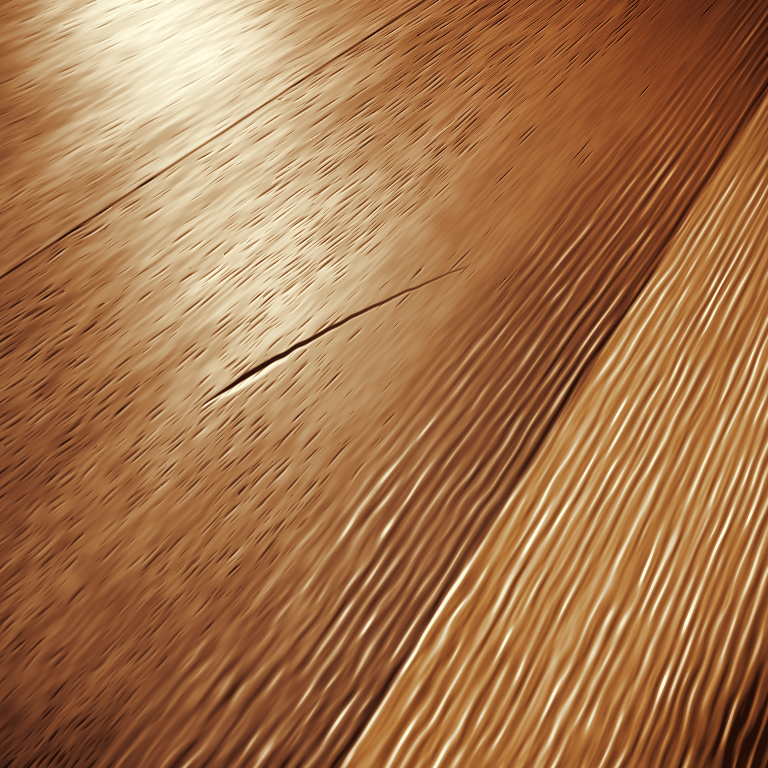
Write a WebGL 2 fragment shader that draws this texture.

```glsl
#version 300 es
precision highp float;
// Glossy wooden planks in perspective, with grain, seams, a crack and a warm glow.

uniform vec2 u_resolution;
out vec4 fragColor;

const vec2 VANISH = vec2(1.45, 1.585);  // grain lines converge here
const vec2 SEAM_LEFT = vec2(0.0, 0.638);
const vec2 SEAM_RIGHT = vec2(0.443, 0.0);
const vec2 CRACK_START = vec2(0.26, 0.47);
const vec2 CRACK_SPAN = vec2(0.352, 0.184);
const float CRACK_BOW = 0.055;
const float RIDGE_FREQ = 92.0;          // per radian of the fan
const vec2 PORE_FREQ = vec2(230, 17);   // across and along the grain
const vec2 FIBRE_FREQ = vec2(420, 34);
const vec3 GOLD_TINT = vec3(1.05, 1.0, 0.82);
const vec3 RED_TINT = vec3(1.04, 0.9, 0.74);

// Wood tones from deep shadow to full glare
const vec3 TONES[7] = vec3[7](
    vec3(0.13, 0.05, 0.03), vec3(0.35, 0.18, 0.11), vec3(0.51, 0.28, 0.16),
    vec3(0.66, 0.44, 0.25), vec3(0.77, 0.64, 0.47), vec3(0.91, 0.85, 0.72),
    vec3(1.0, 0.98, 0.88));

float hash(vec2 p) {
    vec3 q = fract(p.xyx * 0.1031);
    q += dot(q, q.yzx + 33.33);
    return fract((q.x + q.y) * q.z);
}

float noise(vec2 p) {
    vec2 i = floor(p), f = fract(p);
    f = f * f * (3.0 - 2.0 * f);
    return mix(mix(hash(i), hash(i + vec2(1, 0)), f.x),
               mix(hash(i + vec2(0, 1)), hash(i + vec2(1, 1)), f.x), f.y);
}

float blob(vec2 p, float x, float y, float w, float h) {
    vec2 d = (p - vec2(x, y)) / vec2(w, h);
    return exp(-dot(d, d));
}

// Signed distance to a line, positive above it
float lineSide(vec2 p, vec2 through, float slope) {
    return dot(p - through, normalize(vec2(-slope, 1.0)));
}

float stroke(float d, float halfWidth, float soft) {
    return 1.0 - smoothstep(halfWidth - soft, halfWidth + soft, abs(d));
}

// Coarse grain relief; fan = (angle, distance to the vanishing point)
float ridgeHeight(vec2 fan) {
    float wave = sin(6.2832 * RIDGE_FREQ * fan.x + 5.0 * noise(fan * vec2(32, 2)));
    return 0.18 * wave + 0.34 * noise(fan * vec2(2.3 * RIDGE_FREQ, 7))
         + 0.3 * noise(fan * vec2(4.2 * RIDGE_FREQ, 24));
}

// Thin tapered pores in staggered columns: x = dark slit, y = lit rim
vec2 pores(vec2 fan, vec2 freq, float density) {
    vec2 q = fan * freq;
    q.y += 17.0 * hash(vec2(floor(q.x), 5));
    vec2 cell = floor(q), f = fract(q) - 0.5;
    float taper = 1.0 - smoothstep(0.1, 0.5, abs(f.y) / (0.55 + 0.45 * hash(cell + 9.0)));
    float x = f.x + 0.22 * f.y + 0.1, r = x - 0.34;
    vec2 profile = vec2(exp(-x * x / (0.01 + 0.022 * taper)), exp(-r * r / 0.025));
    return step(hash(cell + 41.0), density) * taper * profile;
}

void main() {
    vec2 p = gl_FragCoord.xy / u_resolution;
    float px = 1.0 / min(u_resolution.x, u_resolution.y);

    // Fan coordinates follow the slightly wobbling grain
    vec2 toVanish = VANISH - p;
    float angle = atan(toVanish.y, toVanish.x);
    vec2 fan = vec2(angle, length(toVanish));
    fan.x += 0.006 * noise(fan * vec2(14, 4)) + 0.0022 * noise(fan * vec2(70, 22)) - 0.004;

    float dLeft = lineSide(p, SEAM_LEFT, 0.655);
    float dRight = -lineSide(p, SEAM_RIGHT, 1.58) + 0.003 * (noise(vec2(p.y * 22.0, 3)) - 0.5);
    float leftPlank = smoothstep(-px, px, dLeft);
    float rightPlank = smoothstep(-px, px, dRight);

    // Broad light: window glare, sheen and dark corners
    float tone = mix(2.0 + 0.25 * leftPlank, 2.85, rightPlank);
    tone += 3.7 * blob(p, 0.19, 1.02, 0.2, 0.18) + 2.7 * blob(p, 0.33, 0.69, 0.23, 0.23);
    tone += mix(blob(p, 0.37, 0.35, 0.26, 0.26) + 0.8 * blob(p, 0.63, 0.87, 0.2, 0.2),
                0.5 * blob(p, 0.78, 0.36, 0.22, 0.35), rightPlank);
    tone -= 1.3 * smoothstep(0.48, 0.76, length(p - 0.5)) + 2.0 * blob(p, 1.02, 0.0, 0.15, 0.15);

    // Coarse ridges, lit across the grain
    float ridged = max(smoothstep(0.85, 0.925, angle), rightPlank);
    float faded = mix(0.5, 1.0, smoothstep(0.75, 1.25, fan.y));
    vec2 across = vec2(0.0016, 0);
    float relief = ridgeHeight(fan + across) - ridgeHeight(fan - across);
    float glint = smoothstep(0.16, 0.5, relief) * noise(fan * vec2(110, 34));
    tone += ridged * faded * (2.7 * relief + 2.3 * glint - 0.3 * (1.0 - rightPlank));

    // Clustered pores, sparse on the calm central board
    float calm = smoothstep(0.73, 0.79, angle) * (1.0 - smoothstep(1.4, 1.75, fan.y));
    float cluster = smoothstep(0.25, 0.75, noise(fan * vec2(26, 5)));
    float density = mix(0.2, 0.75, cluster) * (1.0 - 0.8 * calm) * (1.0 - 0.35 * leftPlank);
    float depth = (1.0 - ridged) * mix(2.3, 1.1, max(leftPlank, smoothstep(1.6, 1.95, fan.y)));
    vec2 pore = pores(fan, PORE_FREQ, density) + 0.6 * pores(fan + 3.7, PORE_FREQ * 1.6, density);
    tone += depth * (0.45 * pore.y - pore.x);

    // Fine fibres and slow bands
    tone += (0.95 - 0.4 * calm) * (noise(fan * FIBRE_FREQ) - 0.5);
    tone += 0.6 * (1.0 - calm) * (noise(fan * vec2(170, 9)) - 0.5) + 0.5 * noise(fan * vec2(38, 2.5)) - 0.25;

    // Seams
    tone -= 2.4 * stroke(dLeft, 0.0014, px) + 0.9 * stroke(dRight + 0.006, 0.004, 0.004);
    float edgeShine = mix(2.0, 0.6, smoothstep(0.1, 0.6, p.y));
    tone += edgeShine * stroke(dRight - 0.001, 0.0025, 0.0018) * (0.4 + 0.6 * noise(vec2(p.y * 60.0, 8)));

    // Tapering crack with a bright lower lip
    float t = (p.x - CRACK_START.x) / CRACK_SPAN.x, along = clamp(t, 0.0, 1.0);
    float crackY = CRACK_START.y + CRACK_SPAN.y * t + CRACK_BOW * t * (1.0 - t);
    float dCrack = (p.y - crackY) * 0.86 + 0.002 * (noise(vec2(p.x * 70.0, 1)) - 0.5);
    float inside = smoothstep(0.0, 0.02, t) * (1.0 - smoothstep(0.97, 1.0, t));
    float gap = 0.0006 + 0.0034 * smoothstep(0.0, 0.2, along) * (1.0 - along);
    float lip = 0.0008 + 0.0034 * exp(-50.0 * (along - 0.2) * (along - 0.2));
    tone += 1.8 * inside * (1.0 - 0.7 * along) * stroke(dCrack + gap + lip, lip, 1.5 * px);
    tone = mix(tone, 0.1 + 1.5 * along * along, inside * stroke(dCrack, gap, px));

    // Tone ramp, golden right plank, redder far corner
    float ramp = clamp(tone, 0.0, 5.999);
    int i = int(ramp);
    vec3 colour = mix(TONES[i], TONES[i + 1], fract(ramp));
    colour *= mix(vec3(1), GOLD_TINT, rightPlank * (1.0 - smoothstep(3.2, 4.6, tone)));
    colour *= mix(vec3(1), RED_TINT, (1.0 - rightPlank) * smoothstep(0.9, 1.6, p.x + 0.7 * p.y));
    fragColor = vec4(clamp(colour, 0.0, 1.0), 1.0);
}
```
